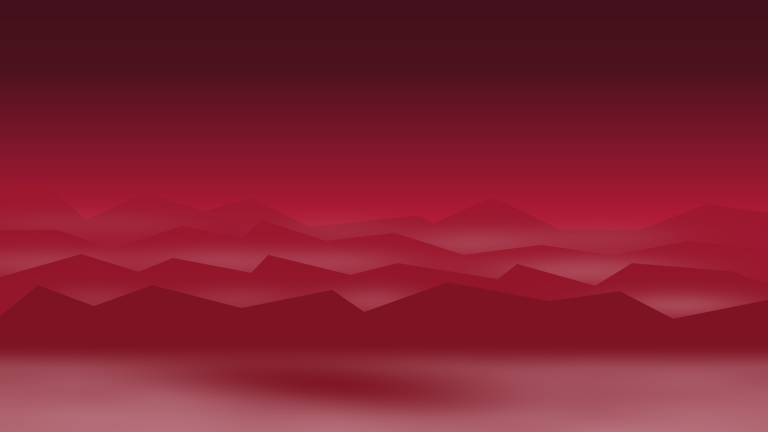
This background is drawn by a Shadertoy shader. Its source:

```glsl
const float ASPECT = 16.0 / 9.0;
const vec3 SKY_TOP = vec3(0.262, 0.063, 0.106);
const vec3 SKY_MID = vec3(0.298, 0.069, 0.118);
const vec3 SKY_LOW = vec3(0.685, 0.100, 0.210);
const vec3 FAR_COLOR = vec3(0.615, 0.093, 0.185);
const vec3 BACK_COLOR = vec3(0.605, 0.090, 0.178);
const vec3 MID_COLOR = vec3(0.575, 0.083, 0.165);
const vec3 FRONT_COLOR = vec3(0.495, 0.078, 0.137);
const vec3 MIST_COLOR = vec3(0.730, 0.470, 0.510);
const float SKY_BREAK = 0.84;
const float HORIZON = 0.50;
const float FAR_FLOOR = 0.468;
const float MIST_HEIGHT = 0.034;
const float WISP_AMOUNT = 0.25;
const float GROUND_TOP = 0.205;
const vec2 POCKET_CENTER = vec2(0.76, 0.112);
const vec2 POCKET_SIZE = vec2(0.42, 0.060);
const float POCKET_TILT = -0.09;

// Mountains: peak x, peak height, left slope, right slope
const vec4 FAR_PEAKS[6] = vec4[6](
    vec4(0.097, 0.581, 0.21, 0.87), vec4(0.336, 0.553, 0.45, 0.30),
    vec4(0.579, 0.542, 0.29, 0.49), vec4(0.971, 0.502, 0.11, 0.65),
    vec4(1.140, 0.544, 0.45, 0.48), vec4(1.639, 0.528, 0.38, 0.15));
const vec4 BACK_PEAKS[6] = vec4[6](
    vec4(0.132, 0.468, 0.00, 0.345), vec4(0.421, 0.477, 0.33, 0.20),
    vec4(0.606, 0.491, 0.90, 0.33), vec4(0.914, 0.461, 0.118, 0.32),
    vec4(1.252, 0.433, 0.128, 0.139), vec4(1.593, 0.442, 0.187, 0.11));
const vec4 MID_PEAKS[6] = vec4[6](
    vec4(0.188, 0.412, 0.284, 0.31), vec4(0.400, 0.403, 0.41, 0.19),
    vec4(0.621, 0.410, 1.06, 0.244), vec4(0.921, 0.391, 0.25, 0.16),
    vec4(1.197, 0.389, 0.79, 0.28), vec4(1.463, 0.391, 0.62, 0.082));
const vec4 FRONT_PEAKS[6] = vec4[6](
    vec4(0.088, 0.340, 0.82, 0.375), vec4(0.352, 0.340, 0.36, 0.256),
    vec4(0.769, 0.329, 0.20, 0.69), vec4(1.037, 0.347, 0.357, 0.188),
    vec4(1.435, 0.326, 0.14, 0.52), vec4(1.778, 0.306, 0.20, 0.20));

// Mist banks: center x, center height, half width, strength
const vec4 FAR_MIST[4] = vec4[4](
    vec4(0.20, 0.480, 0.26, 0.17), vec4(0.77, 0.467, 0.16, 0.18),
    vec4(1.10, 0.437, 0.18, 0.36), vec4(1.40, 0.450, 0.18, 0.22));
const vec4 BACK_MIST[4] = vec4[4](
    vec4(0.09, 0.388, 0.23, 0.36), vec4(0.50, 0.392, 0.17, 0.36),
    vec4(0.77, 0.388, 0.19, 0.38), vec4(1.36, 0.372, 0.23, 0.52));
const vec4 MID_MIST[4] = vec4[4](
    vec4(0.22, 0.304, 0.12, 0.24), vec4(0.55, 0.302, 0.15, 0.28),
    vec4(0.86, 0.302, 0.12, 0.42), vec4(1.57, 0.294, 0.18, 0.46));

float hash(vec2 cell) {
    return fract(sin(dot(cell, vec2(127.1, 311.7))) * 43758.5453);
}

float noise(vec2 p) {
    vec2 cell = floor(p), f = fract(p);
    f = f * f * (3.0 - 2.0 * f);
    float low = mix(hash(cell), hash(cell + vec2(1, 0)), f.x);
    float high = mix(hash(cell + vec2(0, 1)), hash(cell + vec2(1, 1)), f.x);
    return mix(low, high, f.y);
}

// Skyline height as the union of sloped peaks
float ridge(float x, vec4 peaks[6]) {
    float height = 0.0;
    for (int i = 0; i < 6; i++) {
        float d = x - peaks[i].x;
        height = max(height, peaks[i].y - max(-d * peaks[i].z, d * peaks[i].w));
    }
    return height;
}

float mist(vec2 p, vec4 banks[4]) {
    float clear = 1.0;
    for (int i = 0; i < 4; i++) {
        vec2 d = (p - banks[i].xy) / vec2(banks[i].z, MIST_HEIGHT);
        clear *= 1.0 - banks[i].w * exp(-dot(d, d));
    }
    return 1.0 - clear;
}

float below(float y, float height) {
    float blur = 0.75 / iResolution.y;
    return smoothstep(-blur, blur, height - y);
}

void mainImage(out vec4 fragColor, in vec2 fragCoord) {
    vec2 p = fragCoord / iResolution.xy * vec2(ASPECT, 1.0);
    float wisp = 1.0 + WISP_AMOUNT * (noise(p * vec2(5.0, 24.0)) - 0.5);

    // Sky
    vec3 color = mix(SKY_LOW, SKY_MID, smoothstep(0.0, 1.0, 0.0));
    color = mix(SKY_LOW, SKY_MID, clamp((p.y - HORIZON) / (SKY_BREAK - HORIZON), 0.0, 1.0));
    color = mix(color, SKY_TOP, clamp((p.y - SKY_BREAK) / (1.0 - SKY_BREAK), 0.0, 1.0));

    // Ridges from far to near, with mist between them
    color = mix(color, FAR_COLOR, below(p.y, max(ridge(p.x, FAR_PEAKS), FAR_FLOOR)));
    color = mix(color, MIST_COLOR, mist(p, FAR_MIST) * wisp);
    color = mix(color, BACK_COLOR, below(p.y, ridge(p.x, BACK_PEAKS)));
    color = mix(color, MIST_COLOR, mist(p, BACK_MIST) * wisp);
    float shoulder = 0.373 - 0.34 * (p.x - 1.69);
    color = mix(color, MID_COLOR, below(p.y, min(ridge(p.x, MID_PEAKS), shoulder)));
    color = mix(color, MIST_COLOR, mist(p, MID_MIST) * wisp);
    color = mix(color, FRONT_COLOR, below(p.y, ridge(p.x, FRONT_PEAKS)));

    // Ground fog with a clear slanted pocket
    vec2 d = p - POCKET_CENTER;
    d.y -= POCKET_TILT * d.x;
    d /= POCKET_SIZE;
    float fog = 1.0 - smoothstep(0.14, GROUND_TOP, p.y);
    fog *= mix(0.95, 0.42, clamp(p.y / GROUND_TOP, 0.0, 1.0));
    fog *= 1.0 - 0.95 * exp(-dot(d, d));
    color = mix(color, MIST_COLOR, clamp(fog * wisp, 0.0, 1.0));

    fragColor = vec4(color, 1.0);
}
```
